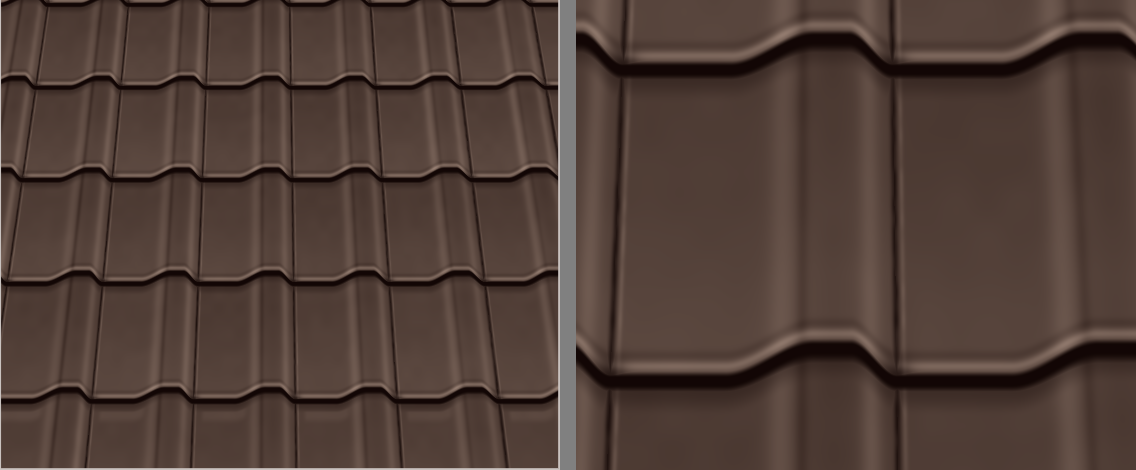
Left, the full canvas; right, a detail of the centre.
Give the GLSL for this texture, as a WebGL 1 fragment shader.

```glsl
precision mediump float;
// Glazed brown interlocking roof tiles, seen in gentle perspective.

#define TILE_WIDTH 0.171     // width of a tile at the top of the canvas
#define WIDTH_GROWTH 0.0535  // widening of the tiles towards the bottom
#define ROW_STEP 0.3036      // change of inverse width from row to row
#define FIRST_ROW 5.831      // inverse width at the first lower edge
#define ROLL_HEIGHT 0.115    // rise of the roll, in tile widths
#define GLAZE vec3(0.312, 0.24, 0.21)
#define TONE_TINT vec3(1.0, 0.93, 0.86)
#define SHADOW vec3(0.07, 0.025, 0.018)
#define BORDER vec3(0.79, 0.76, 0.75)

uniform vec2 u_resolution;

float hash(vec2 p) {
  p = fract(p * vec2(0.1931, 0.2713));
  p += dot(p, p.yx + 17.23);
  return fract((p.x + p.y) * p.x * 7.31);
}

float noise(vec2 p) {
  vec2 i = floor(p), f = fract(p);
  f *= f * (3.0 - 2.0 * f);
  return mix(mix(hash(i), hash(i + vec2(1.0, 0.0)), f.x),
             mix(hash(i + vec2(0.0, 1.0)), hash(i + vec2(1.0, 1.0)), f.x), f.y);
}

float bell(float x, float center, float width) {
  float d = (x - center) / width;
  return exp(-d * d);
}

// Cross section of a tile: flat pan, then a raised roll
float rollProfile(float x) {
  return smoothstep(0.4, 0.71, x) * (1.0 - smoothstep(0.84, 1.0, x));
}

float widthAt(float down) {
  return TILE_WIDTH + WIDTH_GROWTH * down;
}

void main() {
  vec2 p = gl_FragCoord.xy / u_resolution.y;
  float aspect = u_resolution.x / u_resolution.y;
  float down = 1.0 - p.y;

  // Column coordinate: seams fan out from a vanishing point
  float size = widthAt(down);
  float column = (p.x - 0.5 * aspect - 0.0205 - 0.0142 * down) / size;
  float x = fract(column);
  float side = clamp(column / 3.0, -1.0, 1.0);

  // Row coordinate: the lower edges follow the roll
  float roll = rollProfile(x);
  float lifted = widthAt(down + ROLL_HEIGHT * size * roll);
  float row = (FIRST_ROW - 1.0 / lifted) / ROW_STEP;
  float y = fract(row);
  float rowLength = ROW_STEP * lifted / WIDTH_GROWTH;
  float fromTop = y * rowLength;
  float fromEdge = (1.0 - y) * rowLength;
  vec2 tile = floor(vec2(column, row)) + 20.0;

  // Pan: lighter towards the lower edge, with a soft reflection in front rows
  float tone = 0.045 * smoothstep(0.15, 1.0, y) - 0.006;
  float reflection = smoothstep(0.09, 0.12, fromTop) * (1.0 - smoothstep(0.15, 0.24, fromTop));
  reflection *= smoothstep(0.06, 0.12, x) * (1.0 - smoothstep(0.48, 0.56, x));
  tone += 0.045 * reflection * smoothstep(0.55, 0.95, down);

  // Roll: sheen on both flanks, darker groove and crown
  float sheen = 0.8 + 0.35 * hash(tile + 3.0);
  tone += (0.075 + 0.02 * side) * sheen * bell(x, 0.595, 0.048);
  tone -= (0.05 - 0.025 * side) * bell(x, 0.668, 0.022);
  tone -= 0.012 * bell(x, 0.78, 0.06);
  tone += (0.085 - 0.015 * side) * sheen * bell(x, 0.91, 0.038);

  // Wear: tile to tile shifts and faint mottling
  tone += 0.02 * (hash(tile) - 0.5);
  tone += 0.014 * (noise(vec2(column, row) * 9.0 + 200.0) - 0.5);

  // Lower lip: bright rounded edge above a thin dark line
  float lipLight = 1.0 - 0.65 * smoothstep(0.86, 0.95, x);
  tone -= 0.04 * bell(fromEdge, 0.085, 0.018);
  tone += 0.14 * lipLight * bell(fromEdge, 0.047, 0.017);

  // Seam: bright arris to the right of the dark joint
  float seam = x - step(0.5, x);
  float chips = noise(vec2(tile.x * 5.0, row * 22.0 + 300.0));
  tone += (0.05 + 0.04 * chips) * bell(seam, 0.026, 0.009);

  // Shadows under the lip, along the joint and at the corners
  float lipShadow = 1.0 - smoothstep(0.018, 0.055 + 0.022 * roll, fromTop);
  lipShadow = max(lipShadow, 1.0 - smoothstep(0.008, 0.032, fromEdge));
  float jointWidth = 0.012 + 0.008 * max(side, 0.0);
  float joint = (0.55 + 0.25 * chips) * bell(seam, 0.0, jointWidth);
  float corner = 0.75 * bell(seam, 0.0, 0.05) * bell(fromEdge, 0.0, 0.07);
  float shade = max(lipShadow, max(joint, corner));
  shade = max(shade, 0.3 * (1.0 - smoothstep(0.04, 0.13, fromTop)));

  vec3 color = mix(GLAZE + tone * TONE_TINT, SHADOW, shade);

  // Pale rim on the left, right and bottom
  float blur = 0.6 / u_resolution.y;
  float inside = min(min(p.x + 0.0015, aspect - p.x), p.y);
  color = mix(BORDER, color, smoothstep(0.0038 - blur, 0.0038 + blur, inside));
  gl_FragColor = vec4(color, 1.0);
}
```
